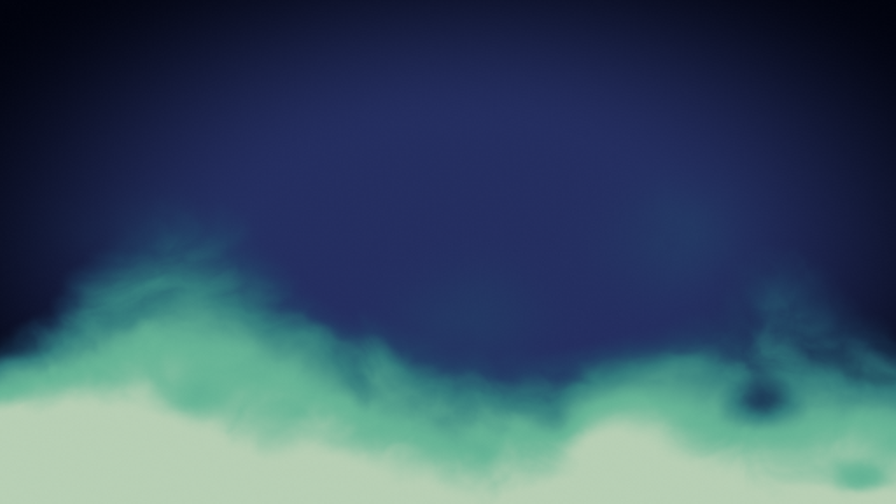
Reproduce this background procedurally as a WebGL 2 fragment shader.

```glsl
#version 300 es
precision highp float;
// Draws a bank of glowing teal fog below a vignetted navy night sky.
uniform vec2 u_resolution;
out vec4 fragColor;

const vec3 NIGHT = vec3(0.004, 0.012, 0.055);
const vec3 NAVY = vec3(0.142, 0.182, 0.380);
const vec3 DEEP_TEAL = vec3(0.13, 0.32, 0.43);
const vec3 TEAL = vec3(0.19, 0.48, 0.49);
const vec3 MINT = vec3(0.40, 0.71, 0.59);
const vec3 CREAM = vec3(0.72, 0.815, 0.71);

float hash(vec2 p) {
    return fract(sin(dot(p, vec2(127.1, 311.7))) * 43758.5453);
}

float valueNoise(vec2 p) {
    vec2 cell = floor(p);
    vec2 f = fract(p);
    f = f * f * f * (f * (f * 6.0 - 15.0) + 10.0);
    float low = mix(hash(cell), hash(cell + vec2(1, 0)), f.x);
    float high = mix(hash(cell + vec2(0, 1)), hash(cell + vec2(1, 1)), f.x);
    return mix(low, high, f.y);
}

// Layered noise, centred on zero.
float fbm(vec2 p) {
    float sum = 0.0;
    float amplitude = 0.5;
    for (int i = 0; i < 5; i++) {
        sum += amplitude * (valueNoise(p) - 0.5);
        p = mat2(1.6, 1.2, -1.2, 1.6) * p + 7.3;
        amplitude *= 0.48;
    }
    return sum;
}

float bump(float x, float center, float width) {
    float d = (x - center) / width;
    return exp(-d * d);
}

float puff(vec2 p, vec2 center, vec2 size) {
    vec2 d = (p - center) / size;
    return exp(-dot(d, d));
}

// Height where the fog begins to show.
float fogTop(float x) {
    return 0.23 + 0.24 * bump(x, 0.36, 0.34) + 0.14 * bump(x, 1.52, 0.28);
}

// Height below which the fog is brightest.
float creamTop(float x) {
    return 0.015 + 0.18 * bump(x, 0.08, 0.48) + 0.05 * bump(x, 0.62, 0.15)
        + 0.105 * bump(x, 1.26, 0.18) + 0.05 * bump(x, 1.75, 0.13);
}

vec3 skyColor(vec2 p) {
    float d = length((p - vec2(0.92, 0.50)) / vec2(1.0, 0.58));
    return mix(NAVY, NIGHT, smoothstep(0.42, 1.22, d));
}

vec3 fogColor(float depth) {
    vec3 color = mix(DEEP_TEAL, TEAL, smoothstep(-0.1, 0.25, depth));
    color = mix(color, MINT, smoothstep(0.15, 0.62, depth));
    return mix(color, CREAM, smoothstep(0.58, 1.05, depth));
}

// Depth into the bank: 0 at its top, 1 where it turns cream.
float fogDepth(vec2 p) {
    vec2 warp = vec2(fbm(p * 3.5 + 11.0), fbm(p * 3.5 + 29.0));
    float top = fogTop(p.x);
    float depth = (top - p.y) / (top - creamTop(p.x));
    depth = min(depth, 1.25) + 0.65 * fbm(p * vec2(5.0, 6.5) + 1.2 * warp);
    // Dark hollows inside the bank.
    vec2 q = p + 0.05 * warp;
    depth -= 0.50 * puff(q, vec2(1.505, 0.197), vec2(0.065, 0.050));
    depth -= 0.25 * puff(q, vec2(0.390, 0.205), vec2(0.070, 0.045));
    depth -= 0.28 * puff(q, vec2(1.110, 0.165), vec2(0.050, 0.060));
    depth -= 0.30 * puff(q, vec2(1.710, 0.050), vec2(0.060, 0.030));
    depth -= 0.15 * puff(q, vec2(0.045, 0.300), vec2(0.070, 0.025));
    return depth;
}

void main() {
    vec2 p = gl_FragCoord.xy / u_resolution.y;
    p.x *= 1.7778 * u_resolution.y / u_resolution.x;

    // Faint haze drifting above the bank.
    float haze = 0.30 * puff(p, vec2(1.35, 0.52), vec2(0.13, 0.11))
        + 0.28 * puff(p, vec2(0.93, 0.37), vec2(0.13, 0.09))
        + 0.22 * puff(p, vec2(0.30, 0.53), vec2(0.16, 0.08));
    haze *= 0.8 + 1.2 * fbm(p * 6.0 + 3.0);
    vec3 color = mix(skyColor(p), DEEP_TEAL, clamp(haze, 0.0, 1.0));

    float depth = fogDepth(p);
    color = mix(color, fogColor(depth), smoothstep(-0.35, 0.28, depth));

    // Fine grain hides banding in the dark gradients.
    color += (hash(floor(p * 288.0)) - 0.5) * 0.006;
    fragColor = vec4(color, 1.0);
}
```
